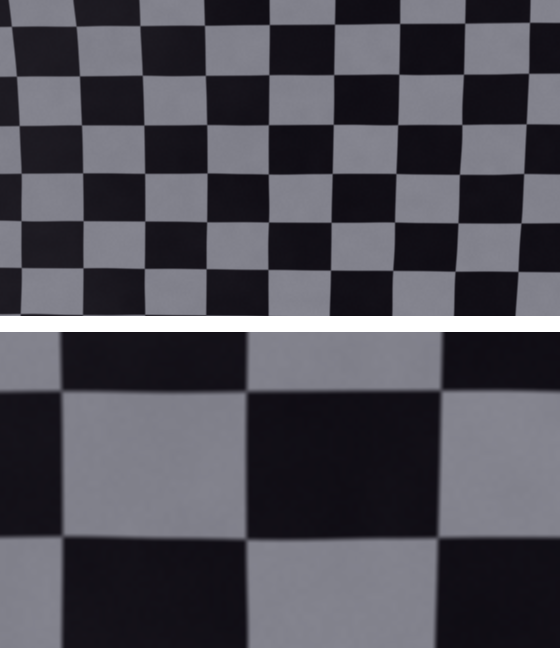
Top, the full canvas; bottom, a detail of the centre.
Reproduce this pattern procedurally as a WebGL 1 fragment shader.

```glsl
precision highp float;

// A worn grey and black checkered cloth, about nine columns by seven rows.
// Screen position is warped into cell coordinates (taper, bow, slight ripple),
// then two soft square waves are multiplied to give the checks.

uniform vec2 u_resolution;

// Colours
const vec3 LIGHT = vec3(0.51, 0.51, 0.55);
const vec3 DARK = vec3(0.068, 0.058, 0.086);
const vec3 FADED = vec3(0.112, 0.102, 0.130);

// Grid layout, in canvas heights; down runs from 0 at the top to 1
const float COLUMN_TOP = 0.2067;      // column width at the top edge
const float COLUMN_BOTTOM = 0.1956;   // column width at the bottom edge
const float AXIS_TOP = -0.0324;       // central seam, from the canvas centre
const float AXIS_BOTTOM = -0.0370;
const float BOW_LEFT = -0.0049;       // change of column width at mid height
const float BOW_RIGHT = 0.0014;
const float ROW_HEIGHT = 0.1537;
const float ROW_FAN = 0.0031;         // rows grow taller to the right
const float ROW_ORIGIN = 0.551;       // reference row seam, from the top
const float ROW_TILT = 0.0013;
const float ROW_SHRINK = 0.0075;      // rows get shorter downwards

// Surface
const float EDGE_SOFTNESS = 0.0046;
const float RIPPLE = 0.0035;
const float CELL_VARIATION = 0.012;
const float MOTTLE = 0.014;
const float GRAIN = 0.010;

float hash(vec2 p) {
  vec3 q = fract(vec3(p.xyx) * 0.1031);
  q += dot(q, q.yzx + 33.33);
  return fract((q.x + q.y) * q.z);
}

float noise(vec2 p) {
  vec2 i = floor(p);
  vec2 f = fract(p);
  f = f * f * (3.0 - 2.0 * f);
  float low = mix(hash(i), hash(i + vec2(1.0, 0.0)), f.x);
  float high = mix(hash(i + vec2(0.0, 1.0)), hash(i + vec2(1.0, 1.0)), f.x);
  return mix(low, high, f.y);
}

// Cell coordinates of a point; whole numbers lie on the seams
vec2 clothCoords(float x, float down) {
  float axis = mix(AXIS_TOP, AXIS_BOTTOM, down);
  float bow = 4.0 * down * (1.0 - down) * (1.25 - 0.5 * down);
  float width = mix(COLUMN_TOP, COLUMN_BOTTOM, down);
  width += bow * mix(BOW_LEFT, BOW_RIGHT, step(axis, x));
  float row = (down - ROW_ORIGIN - ROW_TILT * x) / (ROW_HEIGHT + ROW_FAN * x);
  return vec2((x - axis) / width, row + ROW_SHRINK * row * row);
}

// Square wave alternating between -1 and 1 with softened seams
float softSquare(float c, float softness) {
  float side = 1.0 - 2.0 * mod(floor(c), 2.0);
  float toSeam = abs(c - floor(c + 0.5));
  return side * sin(1.5708 * min(toSeam / softness, 1.0));
}

void main() {
  vec2 p = gl_FragCoord.xy / u_resolution.y;
  float x = p.x - 0.5 * u_resolution.x / u_resolution.y;
  float down = 1.0 - p.y;

  // Slight unevenness of the seams
  vec2 ripple = vec2(noise(p * 9.0 + 40.0), noise(p * 9.0 + 80.0)) - 0.5;
  vec2 cell = clothCoords(x + RIPPLE * ripple.x, down + RIPPLE * ripple.y);

  // Soft checks
  float softness = max(EDGE_SOFTNESS, 1.0 / u_resolution.y);
  float waveX = softSquare(cell.x, softness / COLUMN_TOP);
  float waveY = softSquare(cell.y, softness / ROW_HEIGHT);
  float check = 0.5 + 0.5 * waveX * waveY;

  // Black ink fades towards the left, in uneven patches
  float patches = noise(p * 4.0 + 10.0) - 0.5;
  float fade = 1.0 - smoothstep(-0.75, 0.05, x + 0.35 * patches);
  vec3 color = mix(mix(DARK, FADED, fade), LIGHT, check);

  // Cell tone, cloudy wear and fine grain
  float tone = CELL_VARIATION * (hash(floor(cell) + 50.0) - 0.5);
  tone += MOTTLE * (noise(p * 22.0) - 0.5);
  tone += GRAIN * (noise(p * 150.0) - 0.5);
  color += tone * mix(0.6, 1.0, check);

  gl_FragColor = vec4(color, 1.0);
}
```
